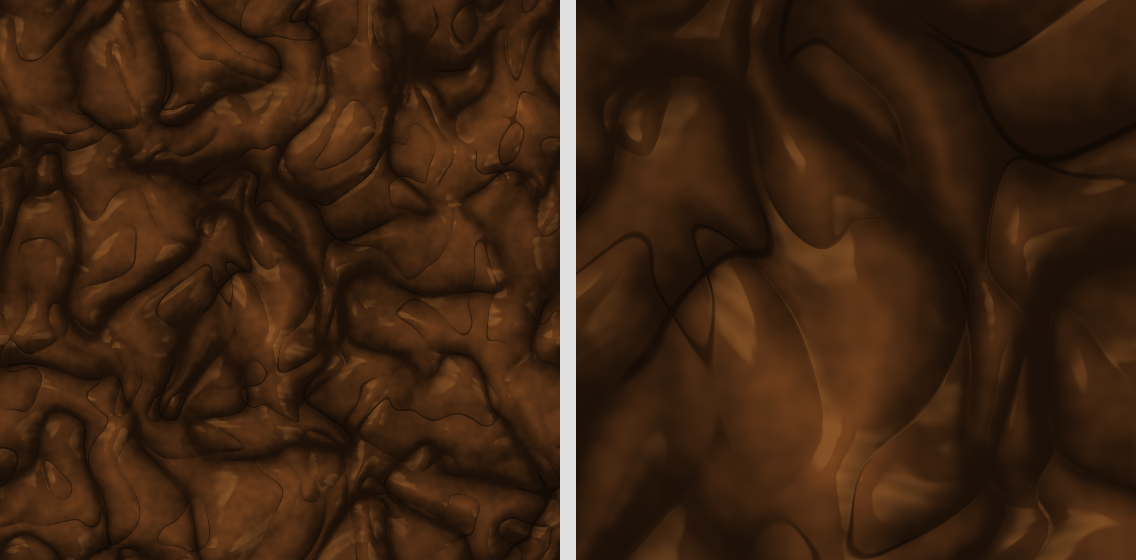
Left, the full canvas; right, a detail of the centre.
Reproduce this texture procedurally as a WebGL 2 fragment shader.

```glsl
#version 300 es
precision highp float;
// Glossy brown folds: rounded lumps parted by dark creases, seamless on all sides.
// Folded, domain-warped gradient noise gives a height field, which is shaded by
// its depth, its slope and two crisp glints broken up by fine wrinkles.

uniform vec2 u_resolution;
out vec4 fragColor;

const float TAU = 6.2831853;

// Integer hash of a lattice cell, returned as a unit gradient.
vec2 cellGradient(vec2 cell, vec2 period, uint seed) {
    uvec2 c = uvec2(mod(cell, period));
    uint h = c.x * 1597u + c.y * 51749u + seed * 7919u;
    h = h * 747796405u + 289133u;
    h = ((h >> ((h >> 28u) + 4u)) ^ h) * 277803u;
    h = (h >> 15u) ^ h;
    float angle = TAU * float(h & 65535u) / 65536.0;
    return vec2(cos(angle), sin(angle));
}

// Gradient noise that wraps after a whole number of cells; uv spans the canvas.
float noise(vec2 uv, vec2 period, uint seed) {
    vec2 p = uv * period;
    vec2 cell = floor(p);
    vec2 f = p - cell;
    vec2 w = f * f * f * (f * (f * 6.0 - 15.0) + 10.0);
    vec2 e = vec2(1.0, 0.0);
    float a = dot(cellGradient(cell, period, seed), f);
    float b = dot(cellGradient(cell + e.xy, period, seed), f - e.xy);
    float c = dot(cellGradient(cell + e.yx, period, seed), f - e.yx);
    float d = dot(cellGradient(cell + e.xx, period, seed), f - e.xx);
    return mix(mix(a, b, w.x), mix(c, d, w.x), w.y);
}

vec2 warp(vec2 uv, float period, float amount, uint seed) {
    vec2 cells = vec2(period);
    return uv + amount * vec2(noise(uv, cells, seed), noise(uv, cells, seed + 1u));
}

vec2 foldSpace(vec2 uv) {
    return warp(warp(uv, 4.0, 0.09, 1u), 10.0, 0.04, 3u);
}

// Rounded bulge on both sides of the zero line, with a slightly soft crease.
float bulge(float n) {
    return pow(n * n + 0.0005, 0.35);
}

float lumps(vec2 q) {
    return noise(q, vec2(7.0, 6.0), 11u);
}

float folds(vec2 q) {
    return noise(q, vec2(13.0, 11.0), 12u);
}

// Large lumps, with smaller folds gathering in the low ground.
float height(vec2 uv) {
    vec2 q = foldSpace(uv);
    float broad = noise(uv, vec2(4.0), 21u);
    float detail = 0.32 - 0.45 * broad;
    float grain = 0.035 * noise(q, vec2(30.0), 13u);
    return bulge(lumps(q)) + 0.5 * broad + detail * (bulge(folds(q)) - 0.35) + grain;
}

vec3 surfaceNormal(vec2 uv, float h, float relief) {
    float e = 0.0015;
    vec2 slope = vec2(height(uv + vec2(e, 0.0)), height(uv + vec2(0.0, e))) - h;
    return normalize(vec3(-slope * relief / e, 1.0));
}

float glint(vec3 normal, vec3 direction, float roughness) {
    return smoothstep(0.90, 0.95, dot(normal, normalize(direction)) + roughness);
}

// Cloudy stains from broad to fine.
float mottle(vec2 uv) {
    float sum = 0.0;
    float period = 11.0;
    float gain = 0.055;
    for (uint i = 0u; i < 4u; i++) {
        sum += gain * noise(uv, vec2(period), 31u + i);
        period *= 2.0;
        gain *= 0.85;
    }
    return sum;
}

void main() {
    vec2 uv = gl_FragCoord.xy / u_resolution;
    vec2 q = foldSpace(uv);
    float h = height(uv);
    vec3 normal = surfaceNormal(uv, h, 0.1);

    // Darkness in the hollows and a little soft light from the upper left.
    float diffuse = dot(normal, normalize(vec3(-0.3, 0.45, 0.84)));
    float tone = 0.268 + 0.3 * (h - 0.34) + 0.17 * (diffuse - 0.78) + mottle(uv);
    tone *= mix(0.7, 1.03, smoothstep(0.0, 0.1, abs(lumps(q))));

    // Lift the deepest shade, then cut broken hairlines along the creases.
    float depth = tone - 0.1;
    tone = 0.1 + 0.5 * (depth + sqrt(depth * depth + 0.002));
    float hairline = 1.0 - smoothstep(0.004, 0.022, min(abs(lumps(q)), abs(folds(q))));
    tone *= 1.0 - 0.4 * hairline * smoothstep(-0.1, 0.2, noise(uv, vec2(9.0), 43u));

    // Crisp worn glints on opposite flanks, crossed by fine wrinkles.
    float wrinkle = noise(q, vec2(30.0, 100.0), 41u);
    float patches = smoothstep(-0.1, 0.12, noise(q, vec2(13.0), 42u));
    float shine = glint(normal, vec3(0.65, -0.25, 0.75), 0.06 * wrinkle);
    shine = max(shine, glint(normal, vec3(-0.55, 0.5, 0.7), 0.06 * wrinkle));
    shine *= patches * (0.8 + 0.7 * wrinkle) * smoothstep(0.08, 0.25, tone);
    tone += 0.12 * shine;

    // Red-brown body, yellower where it shines.
    vec3 tint = mix(vec3(1.0, 0.56, 0.245), vec3(1.0, 0.61, 0.28), clamp(shine, 0.0, 1.0));
    fragColor = vec4(clamp(tone, 0.04, 0.52) * tint, 1.0);
}
```
